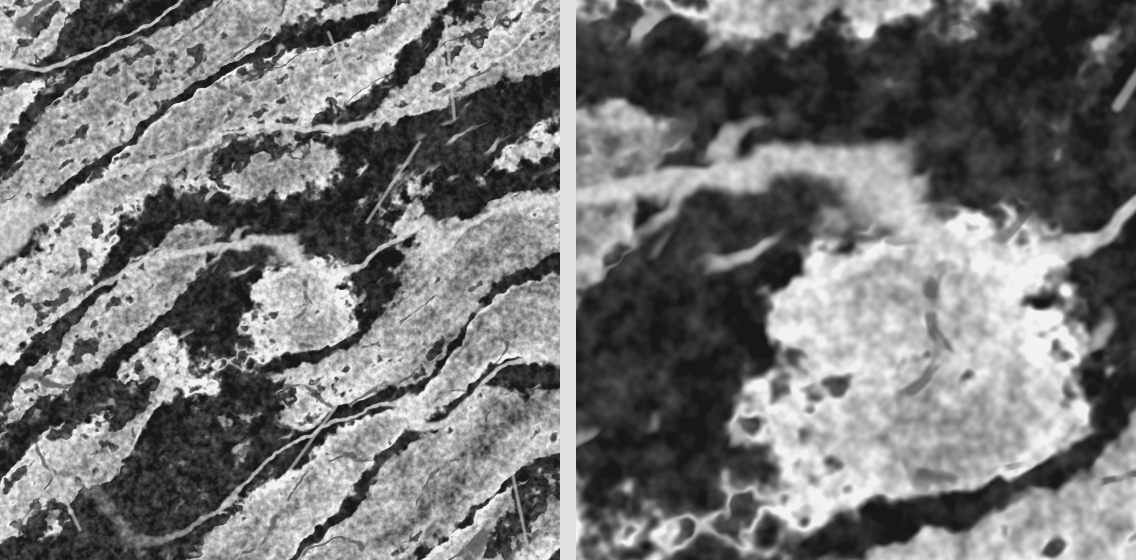
Left, the full canvas; right, a detail of the centre.
Reproduce this texture procedurally as a WebGL 2 fragment shader.

```glsl
#version 300 es
precision highp float;
// Grey aerial view of a braided valley: dark channels, pale fields, scrub and tracks.

uniform vec2 u_resolution;
out vec4 fragColor;

const float FLOW_ANGLE = 0.66;

// Integer hash giving two values in 0..1
vec2 hash2(vec2 cell) {
    uvec2 h = uvec2(ivec2(cell) + 4096);
    h = h * 1664525u + 101390u;
    h.x += h.y * 166452u + 77u;
    h.y += h.x * 1664525u;
    h ^= h >> 16u;
    h.x += h.y * 1664525u;
    h.y += h.x * 1664525u;
    h ^= h >> 16u;
    return vec2(h & 65535u) / 65535.0;
}

float cornerSlope(vec2 cell, vec2 offset) {
    float a = 6.28318 * hash2(cell).x;
    return dot(vec2(cos(a), sin(a)), offset);
}

float gradientNoise(vec2 p) {
    vec2 i = floor(p), f = p - i;
    vec2 w = f * f * f * (f * (f * 6.0 - 15.0) + 10.0);
    vec2 e = vec2(1.0, 0.0);
    float low = mix(cornerSlope(i, f), cornerSlope(i + e, f - e), w.x);
    float high = mix(cornerSlope(i + e.yx, f - e.yx), cornerSlope(i + 1.0, f - 1.0), w.x);
    return mix(low, high, w.y);
}

float fbm(vec2 p, int octaves) {
    float sum = 0.0, gain = 1.0;
    for (int k = 0; k < octaves; k++) {
        sum += gain * gradientNoise(p);
        p = mat2(1.6, 1.2, -1.2, 1.6) * p + 17.3;
        gain *= 0.5;
    }
    return sum;
}

// Octaves that keep the stretch direction
float streaks(vec2 p, int octaves) {
    float sum = 0.0, gain = 1.0;
    for (int k = 0; k < octaves; k++) {
        sum += gain * gradientNoise(p);
        p = p * 2.07 + 11.7;
        gain *= 0.55;
    }
    return sum;
}

vec2 rotate(vec2 p, float a) {
    return vec2(cos(a) * p.x + sin(a) * p.y, cos(a) * p.y - sin(a) * p.x);
}

float segmentDistance(vec2 p, vec2 a, vec2 b) {
    vec2 d = b - a;
    return length(p - a - d * clamp(dot(p - a, d) / dot(d, d), 0.0, 1.0));
}

// Coverage of a line following the zero contour of a field
float contourLine(float field, float halfWidth) {
    return 1.0 - smoothstep(halfWidth * 0.4, halfWidth * 1.4, abs(field));
}

float trackMask(vec2 p) {
    float mask = 0.0;
    for (int k = 0; k < 7; k++) {
        vec2 start = hash2(vec2(k, 31));
        vec2 r = hash2(vec2(k, 57));
        float angle = 0.4 + 1.7 * r.x;
        vec2 end = start + (0.1 + 0.12 * r.y) * vec2(cos(angle), sin(angle));
        mask = max(mask, 1.0 - smoothstep(0.001, 0.005, segmentDistance(p, start, end)));
    }
    return mask;
}

void main() {
    vec2 p = gl_FragCoord.xy / u_resolution.y;

    // Bend the ground, then align it with the flow
    vec2 bend = vec2(fbm(p * 2.8 + 3.1, 2), fbm(p * 2.8 + 41.7, 2));
    vec2 ragged = vec2(fbm(p * 24.0, 3), fbm(p * 24.0 + 9.4, 3));
    vec2 flow = rotate(p + 0.065 * bend + 0.009 * ragged, FLOW_ANGLE);
    float grain = fbm(p * 95.0, 2);
    float mottle = fbm(p * 38.0 + 70.0, 3);
    float strata = streaks(flow * vec2(6.0, 17.0) + 23.0, 3);
    float threads = streaks(flow * vec2(14.0, 42.0) + 37.0, 2);

    // Broad layout: open ground lower right, rough ground upper left
    float open = smoothstep(0.15, 0.65, p.x - p.y);
    float rough = smoothstep(0.0, 0.5, p.y - p.x);
    float thicket = exp(-18.0 * dot(p - vec2(0.13, 0.08), p - vec2(0.13, 0.08)));

    // Pale fields with patchy tone and grain
    float patches = streaks(flow * vec2(2.4, 7.0) + 80.0, 2);
    float tone = 0.69 + 0.28 * patches + 0.2 * strata + 0.2 * threads;
    tone += 0.27 * grain + 0.2 * mottle - 0.04 * open;

    // Scattered scrub and hedges
    float scrubLimit = 0.25 - 0.13 * rough + 0.12 * open - 0.2 * patches;
    float scrub = smoothstep(scrubLimit, scrubLimit + 0.24, strata * 0.5 + mottle * 0.5 + threads * 0.35);
    tone = mix(tone, 0.26 + 0.2 * grain, scrub);
    float hedge = contourLine(streaks(flow * vec2(3.0, 8.0) + 51.0, 2), 0.03);
    tone = mix(tone, 0.3, 0.75 * hedge * smoothstep(-0.15, 0.2, mottle + patches));

    // Braided channels with pale banks on one side
    float braid = 0.28 * sin(flow.y * 21.0 + 0.6) + streaks(flow * vec2(1.8, 5.2) + 5.0, 2);
    float reach = 0.15 + 0.16 * gradientNoise(flow * vec2(4.0, 7.0) + 33.0) - 0.07 * open;
    float shore = abs(braid) - reach + 0.1 * mottle + 0.06 * threads;
    float bank = smoothstep(0.0, 0.05, shore) * (1.0 - smoothstep(0.07, 0.17, shore));
    tone += 0.2 * bank * step(0.0, braid) * (1.0 - scrub);
    float shade = 0.165 + 0.12 * grain + 0.13 * mottle + 0.1 * strata;
    shade += 0.5 * smoothstep(0.28, 0.6, threads * 0.8 + strata * 0.5);
    tone = mix(shade, tone, smoothstep(-0.025, 0.045, shore));

    // Dark woods broken by pale glades
    float woods = streaks(flow * vec2(2.2, 6.5) + 61.0, 3) + 0.25 * mottle + 0.7 * thicket;
    float canopy = 0.19 + 0.17 * mottle + 0.16 * grain;
    canopy += 0.45 * smoothstep(0.25, 0.55, mottle * 0.6 + threads * 0.6) * (1.0 - thicket);
    tone = mix(tone, canopy, smoothstep(0.31, 0.4, woods + 0.06 * rough - 0.1 * open));

    // Pale winding roads and straight tracks
    float road = contourLine(streaks(flow * vec2(1.1, 3.2) + 92.0, 2), 0.024);
    tone = mix(tone, 0.86 + 0.2 * grain, 0.85 * road * (1.0 - 0.7 * thicket));
    tone = mix(tone, max(tone, 0.8), 0.65 * trackMask(p));

    fragColor = vec4(vec3(clamp(tone, 0.09, 0.95)), 1.0);
}
```
